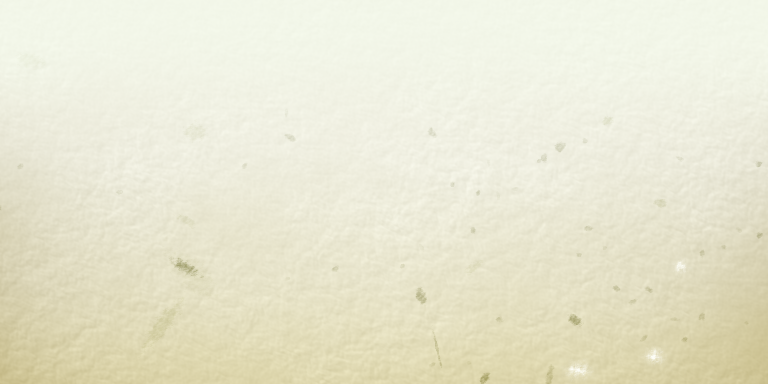
This texture is drawn by a Shadertoy shader. Its source:

```glsl
// Aged cream paper with a warm lower edge, embossed fibres, stains and pale chips.

vec2 hash2(vec2 p) {
    vec3 q = fract(p.xyx * vec3(0.1031, 0.1030, 0.0973));
    q += dot(q, q.yzx + 33.33);
    return fract((q.xx + q.yz) * q.zy);
}

// Smoothed distance to the nearest cell point
float cellular(vec2 p) {
    vec2 cell = floor(p), f = fract(p);
    float sum = 0.0;
    for (int y = -1; y <= 1; y++)
        for (int x = -1; x <= 1; x++) {
            vec2 g = vec2(x, y);
            vec2 d = g + hash2(cell + g) - f;
            sum += exp(-9.0 * dot(d, d));
        }
    return -log(sum + 0.02) / 9.0;
}

// Broad cloudy variation, about -1 to 1
float waves(vec2 p) {
    float sum = 0.0, amp = 0.5;
    for (int i = 0; i < 5; i++) {
        sum += amp * sin(p.x + 1.3 * sin(p.y * 0.8 + float(i))) * cos(p.y - 0.7 * p.x);
        p = mat2(0.8, 0.6, -0.6, 0.8) * p * 1.83 + 1.7;
        amp *= 0.6;
    }
    return sum;
}

// Slanted crinkles in three sizes
float paperHeight(vec2 p) {
    p += 0.012 * vec2(waves(p * 19.0), waves(p.yx * 23.0));
    p = mat2(0.87, 0.5, -0.5, 0.87) * p;
    return 0.8 * cellular(p * vec2(19.0, 27.0)) + 0.55 * cellular(p * vec2(43.0, 55.0) + 9.0)
         + 0.3 * cellular(p * vec2(83.0, 97.0) + 31.0);
}

// Soft ellipse with a torn edge and mottled inside
float stain(vec2 p, vec2 centre, vec2 halfSize, float angle) {
    vec2 d = p - centre;
    float c = cos(angle), s = sin(angle);
    d = vec2(c * d.x + s * d.y, c * d.y - s * d.x);
    float r = length(d / halfSize) + 0.55 * waves(p * 170.0);
    return smoothstep(1.35, 0.55, r) * (0.8 + 0.5 * waves(p * 240.0 + 5.0));
}

// Small scattered flecks, denser low down and to the right
float flecks(vec2 p, float scale, float density) {
    vec2 cell = floor(p * scale);
    vec2 h = hash2(cell + scale), k = hash2(cell + 71.0);
    vec2 centre = (cell + 0.25 + 0.5 * h) / scale;
    float chance = density * mix(0.3, 1.0, smoothstep(0.3, 1.6, centre.x))
                 * smoothstep(0.95, 0.3, centre.y);
    vec2 size = vec2(0.005 + 0.006 * k.y, 0.004 + 0.003 * h.x);
    return step(k.x, chance) * stain(p, centre, size, 6.28 * h.y) * (0.3 + 0.7 * h.x);
}

// White chip with a crumbled core and a faint halo
float chip(vec2 p, vec2 centre, float radius) {
    vec2 d = p - centre + 0.009 * vec2(waves(p * 150.0), waves(p.yx * 170.0));
    float r = length(d * vec2(0.8, 1.1)) / radius;
    return 0.85 * exp(-r * r * 2.2) * (0.8 + 0.9 * waves(p * 210.0)) + 0.22 * exp(-r);
}

void mainImage(out vec4 fragColor, in vec2 fragCoord) {
    vec2 uv = fragCoord / iResolution.xy;
    vec2 p = uv * vec2(2.0, 1.0);
    float cloud = waves(p * 5.0);

    // Vertical wash from pale green-white to straw
    float y = uv.y + 0.04 * cloud;
    vec3 col = mix(vec3(0.890, 0.866, 0.715), vec3(0.915, 0.902, 0.805), smoothstep(0.0, 0.3, y));
    col = mix(col, vec3(0.945, 0.944, 0.892), smoothstep(0.2, 0.62, y));
    col = mix(col, vec3(0.950, 0.966, 0.912), smoothstep(0.6, 0.95, y));

    // Darkened sides, strongest below the middle
    float left = exp(-uv.x * 7.0), right = exp(-(1.0 - uv.x) * 6.0);
    float low = smoothstep(0.9, 0.3, uv.y);
    col -= vec3(0.085, 0.100, 0.135) * (left + 0.9 * right) * low;
    col -= vec3(0.020, 0.024, 0.034) * exp(-uv.y * 14.0);

    // Embossed paper surface lit from the upper left
    vec2 lightStep = vec2(-0.0025, 0.0032);
    float relief = paperHeight(p + lightStep) - paperHeight(p - lightStep);
    float surface = smoothstep(1.0, 0.4, uv.y);
    col += relief * mix(0.025, 0.10, surface) * (1.0 + 0.6 * cloud) * vec3(0.9, 0.95, 1.15);
    col += 0.010 * cloud * vec3(0.8, 0.9, 1.4) * surface;
    col += 0.008 * waves(p * 24.0 + 3.0) * vec3(0.9, 1.0, 1.4) * surface;

    // Fine grain and woven threads
    float grain = cellular(p * 125.0) - 0.1;
    float weave = sin(p.y * 390.0 + 3.0 * waves(p * 9.0)) * waves(p * vec2(12.0, 60.0));
    col += (0.022 * grain + 0.006 * weave) * mix(0.4, 1.0, surface);

    // Large faint stains
    float faint = 0.8 * stain(p, vec2(0.51, 0.656), vec2(0.027, 0.022), 0.0)
                + 0.4 * stain(p, vec2(0.078, 0.842), vec2(0.036, 0.016), -0.2)
                + 1.1 * stain(p, vec2(0.424, 0.155), vec2(0.07, 0.018), 0.9)
                + 0.9 * stain(p, vec2(0.487, 0.424), vec2(0.026, 0.009), -0.5)
                + 0.8 * stain(p, vec2(1.237, 0.305), vec2(0.023, 0.011), 0.6)
                + 1.2 * stain(p, vec2(1.721, 0.471), vec2(0.014, 0.011), 0.0)
                + stain(p, vec2(1.583, 0.685), vec2(0.013, 0.010), 0.3)
                + 0.5 * stain(p, vec2(0.50, 0.29), vec2(0.075, 0.03), -0.8);
    col -= faint * vec3(0.055, 0.052, 0.085);

    // Distinct fibres and specks
    float dark = 1.2 * stain(p, vec2(0.484, 0.304), vec2(0.036, 0.012), -0.5)
               + 0.7 * stain(p, vec2(1.138, 0.094), vec2(0.045, 0.0035), -1.35)
               + 1.2 * stain(p, vec2(1.497, 0.166), vec2(0.017, 0.011), -0.5)
               + 0.9 * stain(p, vec2(1.096, 0.228), vec2(0.019, 0.011), -1.2)
               + 1.2 * stain(p, vec2(1.263, 0.015), vec2(0.016, 0.009), 1.0)
               + 0.6 * stain(p, vec2(1.432, 0.02), vec2(0.025, 0.009), 1.4)
               + 0.6 * stain(p, vec2(1.458, 0.615), vec2(0.014, 0.010), 0.7)
               + 0.5 * stain(p, vec2(1.125, 0.655), vec2(0.016, 0.007), -1.0)
               + 0.5 * stain(p, vec2(0.757, 0.64), vec2(0.015, 0.008), -0.5);
    dark += 0.8 * flecks(p, 11.0, 0.24) + 0.6 * flecks(p + 0.037, 17.0, 0.09);
    col -= min(dark, 1.3) * vec3(0.17, 0.165, 0.22);

    // Bright chips near the lower right
    float white = chip(p, vec2(1.505, 0.036), 0.027) + chip(p, vec2(1.703, 0.073), 0.023)
                + 0.8 * chip(p, vec2(1.771, 0.305), 0.018);
    col = mix(col, vec3(0.99, 0.99, 0.96), clamp(white, 0.0, 1.0));
    fragColor = vec4(clamp(col, 0.0, 1.0), 1.0);
}
```
